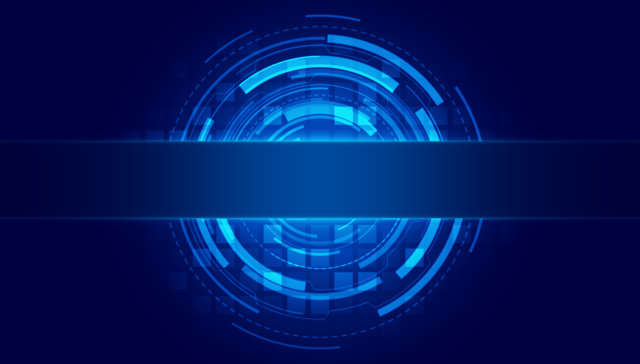
Give the GLSL for this background, as a WebGL 2 fragment shader.

```glsl
#version 300 es
precision highp float;
// Technology backdrop: concentric glowing arcs, dashes and tiles behind a wide blue band.
// All light is summed as one brightness, then coloured by a navy-to-cyan ramp.
// Lengths are in canvas heights from the centre; angles are in degrees.
uniform vec2 u_resolution;
out vec4 outColor;

const float BAND_Y = 0.006;
const float BAND_HALF = 0.106;
const float TILE_PITCH = 0.065;

float hash(vec2 p) {
  vec3 q = fract(p.xyx * vec3(0.1031, 0.1030, 0.0973));
  q += dot(q, q.yzx + 33.33);
  return fract((q.x + q.y) * q.z);
}

// Soft coverage of a signed distance
float fill(float d, float soft) {
  return 1.0 - smoothstep(-soft, soft, d);
}

// Ring centred on a radius; polar holds radius and angle
float ring(vec2 polar, float radius, float halfWidth, float soft) {
  return fill(abs(polar.x - radius) - halfWidth, soft);
}

// Part of a ring from one angle to another
float arc(vec2 polar, float radius, float halfWidth, float from, float to, float soft) {
  float mid = 0.5 * (from + to);
  float turn = abs(mod(polar.y - mid + 180.0, 360.0) - 180.0);
  float along = radians(turn - 0.5 * (to - from)) * radius;
  return ring(polar, radius, halfWidth, soft) * fill(along, soft);
}

float dashes(vec2 polar, float radius, float halfWidth, float count, float soft) {
  float cell = abs(fract(polar.y / 360.0 * count) - 0.5);
  float along = (cell - 0.3) * 6.2832 * radius / count;
  return ring(polar, radius, halfWidth, soft) * fill(along, soft);
}

// Thin trace that steps between two radii like a circuit path
float circuit(vec2 polar, float radius, float count, float soft) {
  float wave = abs(fract(polar.y / 360.0 * count) - 0.5);
  float path = radius + 0.022 * smoothstep(0.16, 0.22, wave);
  return ring(polar, path, 0.0012, soft);
}

// Scattered square tiles, densest near the rings
float tiles(vec2 p, float soft) {
  vec2 grid = p / TILE_PITCH + vec2(0.5, 0.7);
  vec2 local = abs(fract(grid) - 0.5) * TILE_PITCH;
  float square = fill(max(local.x, local.y) - 0.025, soft);
  float pick = hash(floor(grid) + 41.0);
  float reach = exp(-pow(length(p / vec2(0.43, 0.34)), 4.0));
  return square * reach * (0.05 + 0.30 * smoothstep(0.45, 1.0, pick));
}

// Short random arcs filling the inner disc
float scatteredArcs(vec2 polar, float soft) {
  float light = 0.0;
  for (int i = 0; i < 26; i++) {
    float k = float(i);
    float start = 360.0 * hash(vec2(k, 3.0));
    float span = mix(35.0, 130.0, hash(vec2(k, 7.0)));
    float width = mix(0.001, 0.006, pow(hash(vec2(k, 11.0)), 2.0));
    float power = mix(0.12, 0.36, hash(vec2(k, 17.0)));
    light += power * arc(polar, 0.13 + 0.0098 * k, width, start, start + span, soft);
  }
  return light;
}

float mainArcs(vec2 q, float s) {
  // Bright cyan bars
  float light = 0.55 * arc(q, 0.331, 0.016, 51.0, 130.0, s);
  light += 0.20 * arc(q, 0.319, 0.004, 51.0, 130.0, s);
  light += 0.50 * arc(q, 0.395, 0.011, 33.0, 87.0, s);
  light += 0.45 * arc(q, 0.395, 0.010, -66.0, -12.0, s);
  light += 0.42 * arc(q, 0.200, 0.013, 42.0, 118.0, s);
  light += 0.50 * arc(q, 0.335, 0.013, -50.0, 36.0, s);
  light += 0.45 * arc(q, 0.290, 0.013, 192.0, 262.0, s);
  light += 0.42 * arc(q, 0.345, 0.010, 150.0, 222.0, s);
  light += 0.35 * arc(q, 0.315, 0.009, 228.0, 302.0, s);
  light += 0.30 * arc(q, 0.255, 0.008, -65.0, 62.0, s);
  // Outer blue strokes
  light += 0.28 * arc(q, 0.395, 0.004, 88.0, 245.0, s);
  light += 0.32 * arc(q, 0.457, 0.003, 76.0, 95.0, s);
  light += 0.25 * arc(q, 0.455, 0.003, 114.0, 134.0, s);
  light += 0.32 * arc(q, 0.455, 0.004, 14.0, 35.0, s);
  light += 0.30 * arc(q, 0.455, 0.004, -25.0, -12.0, s);
  light += 0.22 * arc(q, 0.457, 0.003, 238.0, 277.0, s);
  return light;
}

// Brightness to colour
vec3 ramp(float t) {
  vec3 c = mix(vec3(0.0, 0.0, 0.25), vec3(0.0, 0.09, 0.41), smoothstep(0.0, 0.2, t));
  c = mix(c, vec3(0.01, 0.27, 0.72), smoothstep(0.15, 0.42, t));
  c = mix(c, vec3(0.03, 0.55, 0.90), smoothstep(0.38, 0.72, t));
  return mix(c, vec3(0.06, 0.90, 0.99), smoothstep(0.65, 1.0, t));
}

void main() {
  vec2 p = (gl_FragCoord.xy - 0.5 * u_resolution) / u_resolution.y;
  float soft = 1.0 / u_resolution.y;
  vec2 polar = vec2(length(p), degrees(atan(p.y, p.x)));

  // Halo, rings and tiles
  float light = 0.44 * exp(-polar.x * polar.x / 0.13);
  light += mainArcs(polar, soft) + scatteredArcs(polar, soft) + tiles(p, soft);
  light += 0.22 * dashes(polar, 0.427, 0.002, 100.0, soft);
  light += 0.22 * dashes(polar, 0.238, 0.002, 80.0, soft);
  light += 0.20 * circuit(polar, 0.355, 7.0, soft);
  light += 0.16 * circuit(polar, 0.275, 5.0, soft);

  // Glow spilling from the band edges
  float edge = abs(p.y - BAND_Y) - BAND_HALF;
  float outside = max(edge, 0.0);
  light += 0.40 * exp(-outside / 0.016) * exp(-p.x * p.x / 0.12);
  vec3 color = ramp(light);

  // Band and its bright rims
  float center = exp(-p.x * p.x / 0.17);
  vec3 band = mix(vec3(0.0, 0.005, 0.22), vec3(0.0, 0.285, 0.61), center);
  color = mix(color, band, fill(edge, soft));
  float rim = exp(-abs(edge) / 0.0035) * (0.08 + 0.65 * exp(-p.x * p.x / 0.16));
  color = mix(color, vec3(0.05, 0.72, 0.95), rim);
  outColor = vec4(color, 1.0);
}
```
